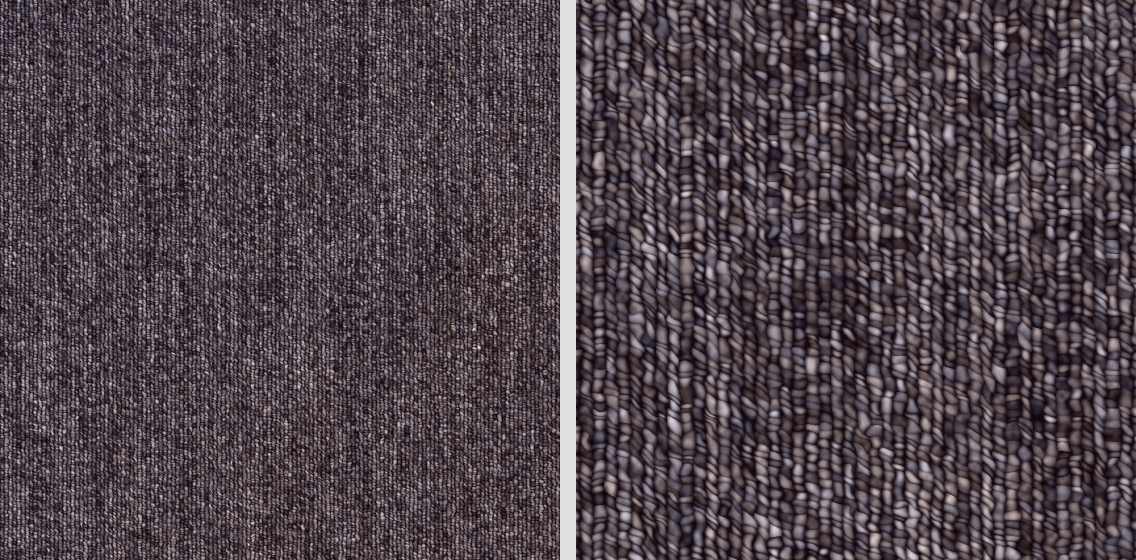
Left: the whole. Right: its middle third, enlarged.
This texture is drawn by a Shadertoy shader. Its source:

```glsl
// Loop-pile carpet: narrow vertical rows of small heathered yarn loops.
#define COLUMNS 134.0
#define ROWS 182.0
#define GAP_TONE 0.030
#define YARN_TONE 0.445
#define YARN_SPREAD 0.37
#define STREAK_AMOUNT 0.20
#define FIBRE_AMOUNT 0.24
#define HUE_SPREAD 0.050
#define PLUM_TINT vec3(0.027, -0.013, 0.018)
#define WARM_SHIFT vec3(0.5, 0.0, -0.6)
#define SAMPLES 2

float hash(vec2 p) {
    return fract(sin(dot(p, vec2(127.1, 311.7))) * 43758.5453);
}

float noise(vec2 p) {
    vec2 cell = floor(p);
    vec2 f = fract(p);
    f = f * f * (3.0 - 2.0 * f);
    float low = mix(hash(cell), hash(cell + vec2(1, 0)), f.x);
    float high = mix(hash(cell + vec2(0, 1)), hash(cell + vec2(1, 1)), f.x);
    return mix(low, high, f.y);
}

// Smooth variation along one column, independent of its neighbours
float columnNoise(float column, float y) {
    float f = fract(y);
    f = f * f * (3.0 - 2.0 * f);
    return mix(hash(vec2(column, floor(y))), hash(vec2(column, floor(y) + 1.0)), f);
}

vec3 carpet(vec2 uv) {
    // Uneven rows: columns sway a little, loops shift along them
    vec2 grid = uv * vec2(COLUMNS, ROWS);
    vec2 bend = vec2(noise(grid * 0.9 + 17.0), noise(grid * 0.9 + 91.0)) - 0.5;
    grid += bend * vec2(0.45, 0.8);
    float column = floor(grid.x);
    float across = fract(grid.x) * 2.0 - 1.0;
    float slant = mix(-0.1, 1.1, hash(vec2(column, 5.3)));
    grid.y += 9.0 * hash(vec2(column, 2.7)) + slant * across * 0.5;
    grid.y += 1.4 * columnNoise(column + 41.0, grid.y * 0.4);
    vec2 id = vec2(column, floor(grid.y));
    float along = fract(grid.y) * 2.0 - 1.0;

    // Rounded loop with uneven gaps, lit slightly from above
    float size = mix(0.85, 1.18, hash(id + 31.0));
    float reach = mix(0.6, 1.0, hash(id + 57.0));
    float radius = length(vec2(across, along * reach)) / size;
    float dome = 1.0 - smoothstep(0.22, 1.34, radius);
    float light = 1.0 + 0.14 * along - 0.08 * across;

    // Yarn tone: single loops, column streaks and broad patches
    float streak = columnNoise(column, uv.y * 19.0) - 0.5;
    float patches = noise(uv * vec2(34.0, 9.0) + 60.0) - 0.5;
    float yarn = YARN_TONE + YARN_SPREAD * (hash(id) - 0.5);
    yarn += STREAK_AMOUNT * streak + 0.09 * patches;
    yarn += 0.14 * smoothstep(0.94, 1.0, hash(id + 73.0));
    float fibre = noise(uv * vec2(310.0, 290.0)) - 0.5;
    float tone = mix(GAP_TONE, yarn * light, dome);
    tone += FIBRE_AMOUNT * fibre * (0.4 + 0.6 * dome);

    // Plum base, bluish to brownish from loop to loop and across the tile
    float warmth = 1.2 * (hash(id + 113.0) - 0.5);
    warmth += 0.2 * (noise(uv * vec2(9.0, 4.0) + 8.0) - 0.5);
    warmth += 0.3 * (uv.x - uv.y) + 0.1;
    vec3 color = vec3(max(tone, 0.04)) + PLUM_TINT;
    return color + WARM_SHIFT * HUE_SPREAD * warmth * (0.4 + dome);
}

void mainImage(out vec4 fragColor, in vec2 fragCoord) {
    // Average a few points in each pixel for smooth edges
    vec3 sum = vec3(0.0);
    for (int j = 0; j < SAMPLES; j++) {
        for (int i = 0; i < SAMPLES; i++) {
            vec2 offset = (vec2(i, j) + 0.5) / float(SAMPLES) - 0.5;
            sum += carpet((fragCoord + offset) / iResolution.y);
        }
    }
    vec3 color = sum / float(SAMPLES * SAMPLES);
    fragColor = vec4(clamp(color, 0.0, 1.0), 1.0);
}
```
